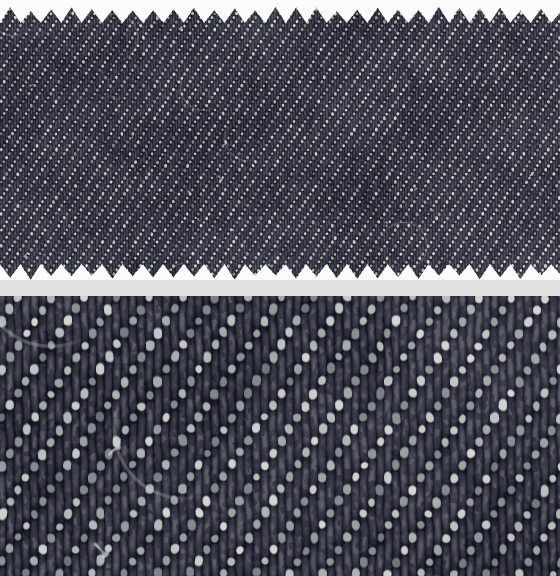
Top, the full canvas; bottom, a detail of the centre.
A WebGL 2 fragment shader for this texture:

```glsl
#version 300 es
precision highp float;

uniform vec2 u_resolution;
out vec4 fragColor;

const vec3 PAPER = vec3(0.99);
const vec3 GAP = vec3(0.07, 0.07, 0.115);
const vec3 INDIGO = vec3(0.20, 0.20, 0.26);
const vec3 FADED = vec3(0.36, 0.37, 0.41);
const vec3 WEFT_DULL = vec3(0.43, 0.45, 0.48);
const vec3 WEFT_PALE = vec3(0.82, 0.84, 0.83);

const float TOOTH_WIDTH = 0.0729;
const vec2 YARN_PITCH = vec2(0.00977, 0.0143);
const float TWILL = 4.0;
const int SAMPLES = 3;

float hash(vec2 p) {
    p = fract(p * vec2(0.1031, 0.1137));
    p += dot(p, p.yx + 33.33);
    return fract((p.x + p.y) * p.x * 17.17 + p.y * 91.7);
}

// Distance to the nearest scattered point, and that point's random id
vec2 cellular(vec2 p) {
    vec2 cell = floor(p);
    vec2 nearest = vec2(9.0, 0.0);
    for (int y = -1; y <= 1; y++) {
        for (int x = -1; x <= 1; x++) {
            vec2 c = cell + vec2(x, y);
            vec2 point = c + vec2(hash(c + 11.0), hash(c + 47.0));
            float d = distance(p, point);
            if (d < nearest.x) nearest = vec2(d, hash(c + 83.0));
        }
    }
    return nearest;
}

// Soft blotches from layered sines, about -1 to 1
float layeredSines(vec2 p) {
    float sum = 0.0;
    float weight = 0.5;
    for (int i = 0; i < 4; i++) {
        sum += weight * sin(p.x + 1.7 * sin(p.y)) * cos(p.y - 0.8 * p.x);
        p = mat2(1.5, 1.1, -1.1, 1.5) * p + 2.3;
        weight *= 0.6;
    }
    return sum;
}

// Height of a pinked edge: valley level plus a triangular tooth
float pinkedEdge(float x, float valley, float depth, float seed) {
    float tooth = x / TOOTH_WIDTH;
    float id = floor(tooth);
    float rise = 1.0 - abs(2.0 * fract(tooth) - 1.0);
    float variation = 0.85 + 0.35 * hash(vec2(id, seed));
    return valley + depth * variation * rise;
}

// Warp floats over three rows, then dips below one pale weft stitch
vec3 twill(vec2 p, float wear) {
    vec2 weave = p / YARN_PITCH;
    weave += 0.22 * vec2(layeredSines(p * 31.0), layeredSines(p * 37.0 + 5.0));
    float yarn = floor(weave.x);
    float across = fract(weave.x) - 0.5;
    float along = mod(weave.y - yarn, TWILL);
    vec2 stitch = vec2(yarn, floor((weave.y - yarn) / TWILL));
    float tone = hash(stitch + 19.0);

    float roundness = 1.0 - 3.2 * across * across;
    float bulge = sin(3.14159 * clamp((along - 0.8) / 3.4, 0.0, 1.0));
    float light = roundness * (0.3 + 0.7 * bulge);
    vec2 grain = cellular(p * vec2(210.0, 150.0));
    light *= 0.65 + 0.6 * grain.y + 0.25 * (tone - 0.5);
    light += 0.16 * wear;
    vec3 color = mix(GAP, INDIGO, smoothstep(0.0, 0.55, light));
    color = mix(color, FADED, smoothstep(0.5, 1.15, light));

    vec2 size = vec2(0.58, 0.46) * (0.8 + 0.35 * hash(stitch + 5.0));
    float oval = length(vec2(across, along - 0.5) / size);
    float brightness = clamp(0.15 + 0.95 * tone + 0.25 * wear, 0.0, 1.0);
    vec3 weft = mix(WEFT_DULL, WEFT_PALE, brightness);
    return mix(color, weft, 1.0 - smoothstep(0.65, 1.1, oval));
}

// Sparse flecks and short curved hairs
float lint(vec2 p) {
    vec2 fleck = cellular(p * 11.0 + 0.06 * sin(p.yx * 240.0));
    float spot = step(0.91, fleck.y) * (1.0 - smoothstep(0.025, 0.07, fleck.x));
    vec2 hair = cellular(p * 3.0 + 7.0);
    float arc = 1.0 - smoothstep(0.003, 0.009, abs(hair.x - 0.25));
    arc *= step(0.72, hair.y) * smoothstep(0.0, 0.8, sin(p.x * 13.0 + p.y * 9.0));
    return max(0.75 * spot, 0.28 * arc);
}

vec3 swatch(vec2 p) {
    float fray = 0.0015 * sin(p.x * 530.0 + 3.0 * sin(p.y * 410.0));
    float top = pinkedEdge(p.x, 0.918, 0.048, 3.0) + fray;
    float bottom = 1.0 - pinkedEdge(p.x, 0.943, 0.047, 8.0) + fray;
    if (p.y > top || p.y < bottom) return PAPER;
    float wear = layeredSines(p * 4.5) + 0.35 * (p.x - 1.0);
    return mix(twill(p, wear), WEFT_PALE, lint(p));
}

void main() {
    // Average a small grid of samples to smooth every edge
    vec3 sum = vec3(0.0);
    for (int y = 0; y < SAMPLES; y++) {
        for (int x = 0; x < SAMPLES; x++) {
            vec2 offset = (vec2(x, y) + 0.5) / float(SAMPLES) - 0.5;
            sum += swatch((gl_FragCoord.xy + offset) / u_resolution.y);
        }
    }
    fragColor = vec4(sum / float(SAMPLES * SAMPLES), 1.0);
}
```
